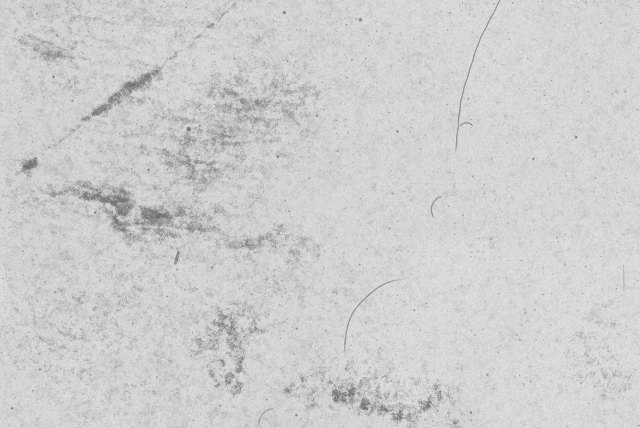
This texture is drawn by a Shadertoy shader. Its source:

```glsl
vec3 hash3(vec2 cell) {
    vec3 h = fract(cell.xyx * vec3(0.1031, 0.1030, 0.0973));
    h += dot(h, h.yxz + 33.33);
    return fract((h.xxy + h.yzz) * h.zyx);
}

// Smooth cellular noise: random cell values blended by distance
float cellNoise(vec2 p) {
    vec2 cell = floor(p), local = p - cell;
    float total = 0.0, weightSum = 0.0;
    for (int y = -1; y <= 1; y++)
    for (int x = -1; x <= 1; x++) {
        vec2 offset = vec2(x, y);
        vec3 h = hash3(cell + offset);
        vec2 d = offset + h.xy - local;
        float weight = exp(-9.0 * dot(d, d));
        total += weight * h.z;
        weightSum += weight;
    }
    return total / max(weightSum, 1e-6);
}

float grunge(vec2 p) {
    float sum = 0.0, gain = 0.32;
    for (int i = 0; i < 4; i++) {
        sum += gain * cellNoise(p);
        p = mat2(0.8, 0.6, -0.6, 0.8) * p * 2.0 + 17.3;
        gain *= 0.85;
    }
    return sum / 1.02;
}

float stain(vec2 p, vec2 center, vec2 radius, float tilt) {
    vec2 d = p - center;
    d = vec2(d.x * cos(tilt) + d.y * sin(tilt), d.y * cos(tilt) - d.x * sin(tilt)) / radius;
    return exp(-dot(d, d));
}

// x: distance to the segment, y: position along it
vec2 segment(vec2 p, vec2 a, vec2 b) {
    float t = clamp(dot(p - a, b - a) / dot(b - a, b - a), 0.0, 1.0);
    return vec2(length(p - mix(a, b, t)), t);
}

float stroke(float dist, float width) {
    return 1.0 - smoothstep(width, width + 1.1 / iResolution.y, dist);
}

float arcScratch(vec2 p, vec2 center, float radius, float middle, float halfSpan) {
    vec2 d = p - center;
    d = vec2(d.x * cos(middle) + d.y * sin(middle), d.y * cos(middle) - d.x * sin(middle));
    float angle = atan(d.y, d.x);
    float dist = abs(length(d) - radius - 0.006 * radius * sin(angle * 9.0));
    return stroke(dist, 0.0002) * (1.0 - smoothstep(halfSpan - 0.3, halfSpan, abs(angle)));
}

// Specks in three sizes, one chance per grid cell
float specks(vec2 p) {
    float dark = 0.0, scale = 8.0;
    for (int i = 0; i < 3; i++) {
        vec2 q = p * scale + float(i) * 7.7;
        vec3 h = hash3(floor(q) + 91.0);
        vec3 shape = hash3(floor(q) + 203.0);
        float radius = (0.015 + 0.03 * shape.x) * (1.0 + 0.4 * float(i));
        float dist = length(fract(q) - 0.2 - 0.6 * h.xy) - radius;
        float soft = 0.9 * scale / iResolution.y;
        float spot = 1.0 - smoothstep(-soft, soft, dist);
        dark = max(dark, spot * step(h.z, 0.14 + 0.06 * float(i)) * (0.15 + 0.8 * shape.y * shape.y));
        scale *= 2.7;
    }
    return dark;
}

void mainImage(out vec4 fragColor, in vec2 fragCoord) {
    vec2 p = fragCoord / iResolution.y;
    vec2 warp = vec2(cellNoise(p * 9.0), cellNoise(p * 9.0 + 40.0)) - 0.5;
    vec2 ripple = vec2(cellNoise(p * 31.0), cellNoise(p * 31.0 + 60.0)) - 0.5;
    vec2 w = p + 0.07 * warp + 0.045 * ripple;
    float leftSide = 1.0 - smoothstep(0.5, 1.05, p.x);

    // Worn areas
    float wear = 0.34 * leftSide * cellNoise(p * 5.0);
    wear += 0.45 * stain(w, vec2(0.61, 0.75), vec2(0.16, 0.10), 0.2);
    wear += 0.45 * stain(w, vec2(0.44, 0.62), vec2(0.08, 0.08), 0.0);
    wear += 0.75 * stain(w, vec2(0.27, 0.51), vec2(0.16, 0.028), -0.2);
    wear += 0.40 * stain(w, vec2(0.40, 0.45), vec2(0.16, 0.05), -0.2);
    wear += 0.60 * stain(w, vec2(0.63, 0.435), vec2(0.09, 0.03), 0.1);
    wear += 0.75 * stain(w, vec2(0.525, 0.24), vec2(0.06, 0.05), 0.0);
    wear += 0.75 * stain(w, vec2(0.53, 0.14), vec2(0.02, 0.055), 0.1);
    wear += 1.10 * stain(w, vec2(0.04, 0.60), vec2(0.032, 0.02), 0.3);
    wear += 0.40 * stain(w, vec2(0.09, 0.90), vec2(0.10, 0.03), -0.2);
    wear += 0.50 * stain(w, vec2(0.88, 0.10), vec2(0.15, 0.07), -0.3);
    wear += 0.45 * stain(w, vec2(1.42, 0.15), vec2(0.08, 0.09), 0.0);

    // Row of dark blotches along the bottom
    for (int i = 0; i < 6; i++) {
        vec3 h = hash3(vec2(i, 5));
        vec2 center = mix(vec2(0.70, 0.11), vec2(1.06, 0.025), float(i) / 5.0);
        wear += (0.6 + 0.5 * h.z) * stain(w, center + 0.025 * (h.xy - 0.5), 0.018 + 0.014 * h.yx, 0.4);
    }

    // Diagonal scuff
    vec2 scuff = segment(p + 0.012 * warp + 0.016 * ripple, vec2(0.03, 0.59), vec2(0.57, 1.0));
    float heavy = exp(-pow((scuff.y - 0.48) / 0.16, 2.0));
    wear += (0.45 + 0.6 * heavy) * exp(-pow(scuff.x / (0.005 + 0.008 * heavy), 2.0));
    wear += 0.5 * stain(w, vec2(0.31, 0.80), vec2(0.06, 0.025), 0.7);

    // Grain broken up by curved streaks
    vec2 flow = vec2(p.x, p.y - 0.31 * (p.x - 0.6) * (p.x - 0.6)) + 0.03 * warp + 0.006 * ripple;
    float streaks = cellNoise(flow * vec2(16.0, 110.0));
    float grain = mix(grunge(p * 76.0), streaks, 0.24 * leftSide * smoothstep(0.25, 0.45, p.y));
    float ink = smoothstep(0.52, 1.13, grain + 0.35 * min(wear, 1.2));
    ink *= 0.35 + 0.65 * min(wear, 1.0);

    // Thin scratches
    float rise = p.y - 0.64;
    float crackX = 1.066 + 0.79 * rise * rise + 0.001 * sin(p.y * 47.0) + 0.0005 * sin(p.y * 163.0);
    float scratch = stroke(abs(p.x - crackX), 0.0003) * smoothstep(0.0, 0.02, rise);
    scratch = max(scratch, arcScratch(p, vec2(0.965, 0.19), 0.16, 2.5, 0.85));
    scratch = max(scratch, arcScratch(p, vec2(1.04, 0.51), 0.032, 2.8, 1.1));
    scratch = max(scratch, arcScratch(p, vec2(1.09, 0.695), 0.018, 1.6, 1.1));
    scratch = max(scratch, 0.7 * arcScratch(p, vec2(0.64, 0.01), 0.035, 2.4, 0.9));
    scratch = max(scratch, stroke(segment(p, vec2(0.41, 0.385), vec2(0.417, 0.41)).x, 0.002));
    scratch = max(scratch, 0.5 * stroke(segment(p, vec2(1.458, 0.33), vec2(1.457, 0.38)).x, 0.0002));

    // Pale plaster with faint mottling and fine grain
    float mottle = smoothstep(0.44, 0.78, grunge(p * 42.0 + 5.0));
    float shade = 0.845 - (0.024 + 0.022 * leftSide) * mottle - 0.007 * leftSide;
    shade += 0.05 * (cellNoise(p * 330.0) - 0.5) + 0.02 * (cellNoise(p * 4.0 + 9.0) - 0.5);
    shade -= 0.37 * ink;
    shade = mix(shade, 0.38, 0.55 * scratch);
    shade = mix(shade, 0.30, 0.75 * specks(p));
    fragColor = vec4(vec3(shade), 1.0);
}
```
